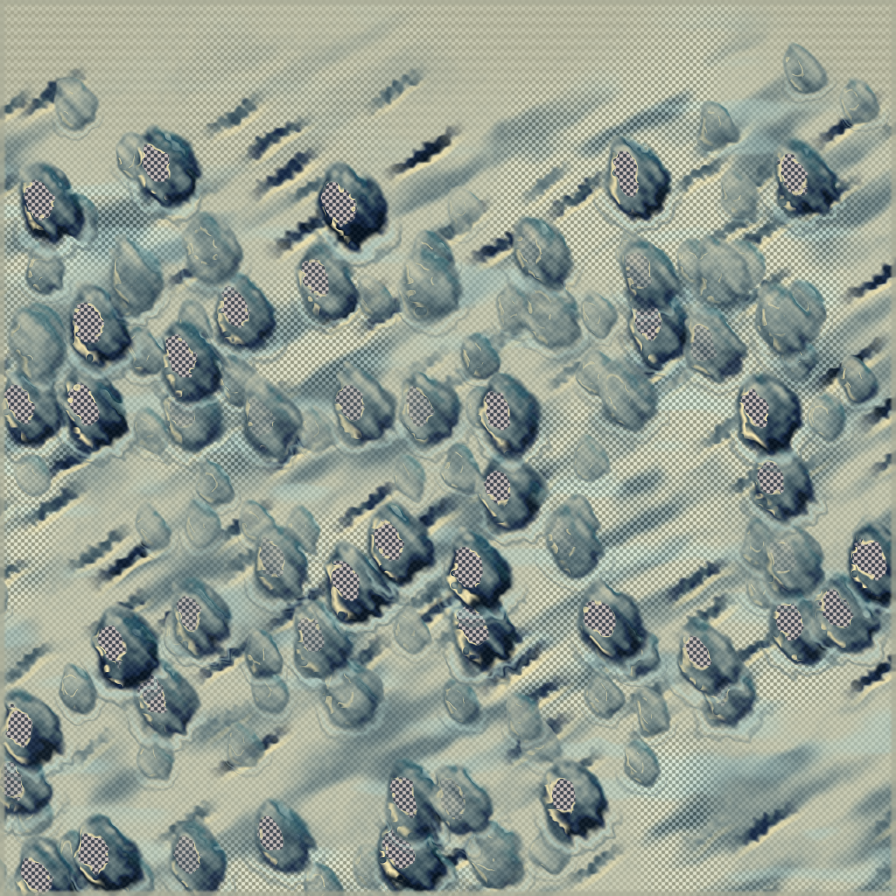
This texture is drawn by a WebGL 1 fragment shader. Its source:

```glsl
precision highp float;
uniform vec2 u_resolution;

const vec3 SAND = vec3(0.74, 0.75, 0.66);
const vec3 SAGE = vec3(0.59, 0.64, 0.60);
const vec3 SLATE = vec3(0.40, 0.48, 0.49);
const vec3 STEEL = vec3(0.24, 0.33, 0.37);
const vec3 NAVY = vec3(0.10, 0.17, 0.28);
const vec3 INK = vec3(0.05, 0.10, 0.15);
const vec3 CREAM = vec3(0.93, 0.88, 0.68);
const vec3 TEAL = vec3(0.20, 0.45, 0.49);
const vec3 MIST = vec3(0.68, 0.79, 0.76);

float hash(vec2 p) {
  return fract(sin(dot(p, vec2(127.1, 311.7))) * 43758.55);
}

vec2 hash2(vec2 p) {
  return vec2(hash(p), hash(p + 37.3));
}

float noise(vec2 p) {
  vec2 i = floor(p), f = fract(p);
  f = f * f * (3.0 - 2.0 * f);
  return mix(mix(hash(i), hash(i + vec2(1.0, 0.0)), f.x),
             mix(hash(i + vec2(0.0, 1.0)), hash(i + 1.0), f.x), f.y);
}

vec2 turn(vec2 p, float a) {
  float c = cos(a), s = sin(a);
  return vec2(c * p.x + s * p.y, c * p.y - s * p.x);
}

// Light sand to ink as tone goes from 0 to 1
vec3 ramp(float tone) {
  float t = clamp(tone, 0.0, 1.0) * 5.0;
  vec3 c = mix(SAND, SAGE, clamp(t, 0.0, 1.0));
  c = mix(c, SLATE, clamp(t - 1.0, 0.0, 1.0));
  c = mix(c, STEEL, clamp(t - 2.0, 0.0, 1.0));
  c = mix(c, NAVY, clamp(t - 3.0, 0.0, 1.0));
  return mix(c, INK, clamp(t - 4.0, 0.0, 1.0));
}

// One leaning pebble of unit height radius
vec3 paintDrop(vec3 base, vec2 p, float strength, float brush, float grit, float weave) {
  vec2 q = turn(p, 0.35);
  float halfWidth = 0.74 - 0.16 * clamp(q.y, -1.0, 1.0);
  float edge = length(vec2(q.x / halfWidth, q.y)) - 1.0 + (brush - 0.5) * 0.35;
  float body = smoothstep(0.1, -0.1, edge);
  float rim = smoothstep(0.24, 0.0, abs(edge + 0.14));
  float low = smoothstep(0.1, 0.9, -p.y);

  // Pale lip and soft shadow beneath
  vec3 col = mix(base, MIST, 0.6 * strength * low * smoothstep(0.12, 0.0, abs(edge - 0.16)));
  col = mix(col, SLATE, 0.6 * strength * low * smoothstep(0.1, 0.0, abs(edge - 0.34)));

  float tone = 0.52 + 0.42 * dot(p, vec2(0.55, -0.6)) + 0.9 * (brush - 0.5) + 0.25 * rim;
  vec3 skin = ramp(tone * strength);
  float upperRight = smoothstep(0.1, 0.6, dot(p, vec2(0.6)));
  skin = mix(skin, TEAL, 0.6 * upperRight * smoothstep(0.4, 0.65, brush));
  skin = mix(skin, MIST, 0.7 * upperRight * smoothstep(0.68, 0.82, brush));
  float sliver = smoothstep(0.14, 0.0, abs(edge + 0.2)) * smoothstep(0.2, 0.45, -q.x);
  skin = mix(skin, CREAM, strength * sliver * smoothstep(0.35, 0.6, grit));

  // Woven grey heart with a broken bright border
  float heart = length((q - vec2(-0.2, 0.12)) / vec2(0.3, 0.47)) - 1.0 + (grit - 0.5) * 0.4;
  float shown = smoothstep(0.62, 0.8, strength);
  vec3 cloth = mix(vec3(0.27, 0.29, 0.33), vec3(0.76, 0.72, 0.71), weave);
  skin = mix(skin, cloth, shown * smoothstep(0.1, -0.1, heart));
  float border = smoothstep(0.16, 0.0, abs(heart)) * smoothstep(0.5, 0.65, grit);
  skin = mix(skin, CREAM, 0.9 * border * strength);
  return mix(col, skin, body * mix(0.65, 1.0, strength));
}

// Scattered pebbles, one per chosen cell
vec3 dropLayer(vec3 col, vec2 uv, float cells, float radius, float chance,
               vec2 strengths, float brush, float grit, float weave) {
  vec2 home = floor(uv * cells);
  for (int j = -1; j <= 1; j++) {
    for (int i = -1; i <= 1; i++) {
      vec2 id = home + vec2(float(i), float(j));
      vec2 centre = (id + 0.5 + 0.7 * (hash2(id + cells) - 0.5)) / cells;
      float room = smoothstep(0.92, 0.7, centre.y + 0.2 * (noise(centre * 4.0) - 0.5));
      room *= 1.0 - smoothstep(0.5, 0.66, centre.x - 1.2 * centre.y);
      float strength = mix(strengths.x, strengths.y, hash(id + 5.7));
      float size = radius * mix(0.8, 1.1, strength);
      if (hash(id + 91.3) < chance * room)
        col = paintDrop(col, (uv - centre) / size, strength, brush, grit, weave);
    }
  }
  return col;
}

// Rising dark strokes with a cream underside
vec3 strokeLayer(vec3 col, vec2 uv, float grit) {
  vec2 cell = vec2(0.13, 0.034), r = turn(uv, 0.6);
  vec2 home = floor(r / cell);
  for (int j = -1; j <= 1; j++) {
    for (int i = -1; i <= 1; i++) {
      vec2 id = home + vec2(float(i), float(j));
      vec2 centre = (id + 0.5 + 0.6 * (hash2(id) - 0.5)) * cell;
      float strength = mix(0.3, 1.0, hash(id + 8.1));
      float room = smoothstep(0.95, 0.84, turn(centre, -0.6).y);
      vec2 q = (r - centre) / vec2(0.035 + 0.025 * strength, 0.009);
      float taper = 1.0 - smoothstep(0.2, 1.0, abs(q.x));
      float comb = 0.35 * sin(q.x * 26.0 + q.y * 1.5) + 1.2 * (grit - 0.5);
      float dark = taper * smoothstep(1.1, 0.3, abs(q.y) + comb * 0.5);
      float glow = taper * smoothstep(0.65, 0.1, abs(q.y + 1.25));
      float on = step(hash(id + 63.5), 0.5 * room);
      col = mix(col, CREAM, on * glow * strength * 0.9);
      col = mix(col, ramp(strength * 0.95 - 0.3 * grit + 0.1), on * dark);
    }
  }
  return col;
}

void main() {
  vec2 uv = gl_FragCoord.xy / u_resolution;
  vec2 wave = sin(uv * 6.28318 * 128.0);
  float weave = clamp(0.5 + wave.x * wave.y, 0.0, 1.0);
  float grit = noise(uv * 150.0);
  float brush = 0.7 * noise(turn(uv, -0.85) * vec2(32.0, 120.0)) + 0.3 * grit;
  vec2 bent = uv + 0.008 * (vec2(noise(uv * 45.0), noise(uv * 45.0 + 19.0)) - 0.5);

  // Smeared ground, calm along the top
  float busy = smoothstep(0.98, 0.78, uv.y + 0.2 * (noise(uv * 5.0) - 0.5));
  float smear = noise(turn(bent, 0.5) * vec2(13.0, 48.0));
  float cloud = noise(uv * 14.0 + 3.0);
  float tone = busy * 0.38 * smoothstep(0.5, 0.95, smear * 0.7 + cloud * 0.4);
  vec3 col = ramp(tone + 0.06 * (grit - 0.5));
  col = mix(col, MIST, 0.45 * busy * smoothstep(0.65, 0.9, noise(bent * vec2(12.0, 42.0))));
  col = mix(col, vec3(0.70, 0.70, 0.61), 0.8 * (1.0 - busy));
  col += 0.02 * (1.0 - busy) * sin(uv.y * 6.28318 * 80.0);
  float patchy = smoothstep(0.48, 0.75, noise(uv * 8.0 + 41.0));
  col += (weave - 0.5) * (0.04 + 0.2 * patchy * busy);

  col = strokeLayer(col, bent, grit);
  col = dropLayer(col, bent, 16.0, 0.029, 0.4, vec2(0.35, 0.65), brush, grit, weave);
  col = dropLayer(col, bent, 12.0, 0.043, 0.55, vec2(0.55, 1.05), brush, grit, weave);
  col += 0.05 * (weave - 0.5);

  // Thin worn margin
  vec2 inset = min(uv, 1.0 - uv);
  col = mix(col, SAND * 0.9, 0.7 * smoothstep(0.008, 0.003, min(inset.x, inset.y)));
  gl_FragColor = vec4(clamp(col, 0.0, 1.0), 1.0);
}
```
